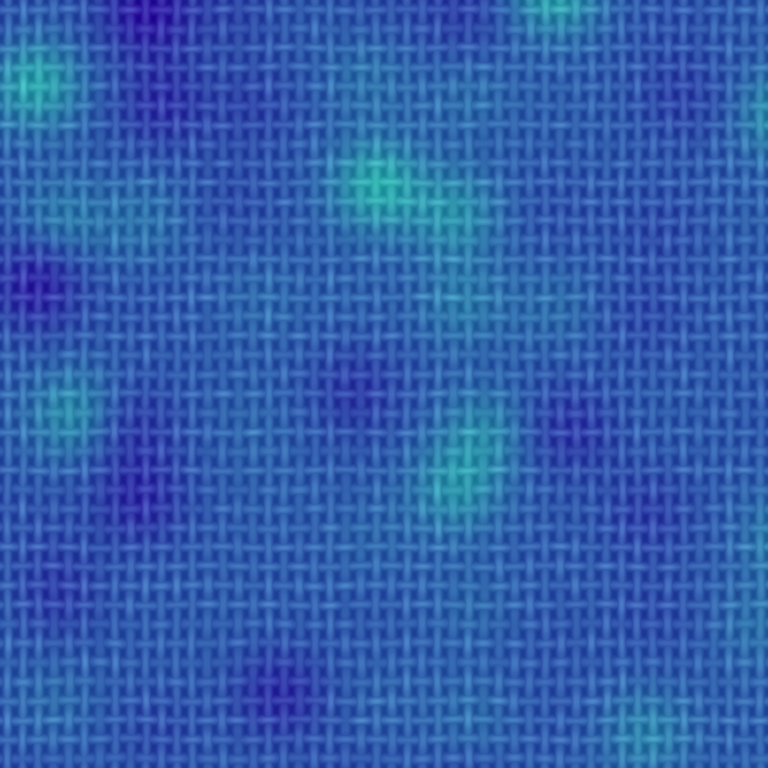
Reproduce this texture procedurally as a three.js fragment shader.

```glsl
// Blue plain-weave cloth with uneven threads and soft violet and teal dye blotches.
varying vec2 vUv;

const vec2 THREADS = vec2(50.0, 40.0);       // threads across and down
const vec2 HALF_WIDTH = vec2(0.44, 0.37);    // vertical, horizontal; in thread pitches
const float EDGE_SOFTNESS = 0.34;
const float WOBBLE = 0.035;
const float THREAD_VARIATION = 0.26;
const float CROSSING_VARIATION = 0.40;
const vec2 LIFT_SHADE = vec2(0.14, 0.20);    // vertical, horizontal
const float BLOTCH_CELLS = 7.5;
const float BLOTCH_FALLOFF = 5.0;
const float MID_SHADE = 0.48;
const vec3 CLOTH_BLUE = vec3(0.20, 0.375, 0.685);
const vec3 DYE_VIOLET = vec3(0.21, 0.08, 0.65);
const vec3 DYE_TEAL = vec3(0.19, 0.76, 0.69);
const vec3 RELIEF = vec3(0.19, 0.26, 0.20);
const float PI = 3.14159;

float hash(vec2 p) {
  return fract(sin(dot(p, vec2(127.1, 311.7))) * 43758.5);
}

// Signed dye strength: jittered cell points, mostly faint, a few strong.
float dyeBlotches(vec2 p) {
  vec2 cell = floor(p);
  float dye = 0.0;
  for (int y = -1; y <= 1; y++) {
    for (int x = -1; x <= 1; x++) {
      vec2 id = cell + vec2(float(x), float(y));
      vec2 jitter = 0.25 + 0.5 * vec2(hash(id + 3.7), hash(id + 9.2));
      vec2 d = p - id - jitter;
      float t = 2.0 * hash(id + 21.4) - 1.0;
      float strength = 0.35 * t + 0.55 * t * t * t * t * t;
      dye += strength * exp(-BLOTCH_FALLOFF * dot(d, d));
    }
  }
  return clamp(dye, -1.0, 1.0);
}

// Soft cross-section of a thread.
float threadProfile(float offset, float halfWidth) {
  return 1.0 - smoothstep(halfWidth - EDGE_SOFTNESS, halfWidth + 0.07, abs(offset));
}

// Brightness of a thread from its rise and fall and its own variation.
float threadShade(float lift, float liftShade, float threadRandom, float crossingRandom) {
  float vary = THREAD_VARIATION * (threadRandom - 0.5)
             + CROSSING_VARIATION * (crossingRandom - 0.5) * max(lift, 0.0);
  return 0.60 + liftShade * lift + vary;
}

float weave(vec2 p) {
  vec2 cell = floor(p);
  vec2 offset = p - cell - 0.5;
  float crossing = hash(cell + 5.3);
  float columnRandom = hash(vec2(cell.x, 71.0));
  float rowRandom = hash(vec2(37.0, cell.y));

  // Neighbouring threads pass over and under in opposite order.
  float columnLift = cos(PI * (p.y - 0.5 + cell.x));
  float rowLift = -cos(PI * (p.x - 0.5 + cell.y));

  float column = threadProfile(offset.x, HALF_WIDTH.x - 0.08 * columnRandom)
               * threadShade(columnLift, LIFT_SHADE.x, columnRandom, crossing);
  float row = threadProfile(offset.y, HALF_WIDTH.y - 0.06 * rowRandom)
            * threadShade(rowLift, LIFT_SHADE.y, rowRandom, crossing);
  return max(column, row);
}

void main() {
  // Layered sines bend the threads slightly.
  vec2 p = vUv * THREADS;
  vec2 bend = sin(p.yx * vec2(0.61, 0.53) + p * 0.37)
            + 0.6 * sin(p.yx * vec2(1.37, 1.19) - p * 0.71 + 2.0);
  float shade = weave(p + WOBBLE * bend);

  // Dye colour, then thread relief.
  float dye = dyeBlotches(vUv * BLOTCH_CELLS);
  vec3 color = mix(CLOTH_BLUE, DYE_TEAL, max(dye, 0.0));
  color = mix(color, DYE_VIOLET, max(-dye, 0.0));
  color += (shade - MID_SHADE) * RELIEF;

  gl_FragColor = vec4(clamp(color, 0.0, 1.0), 1.0);
}
```
